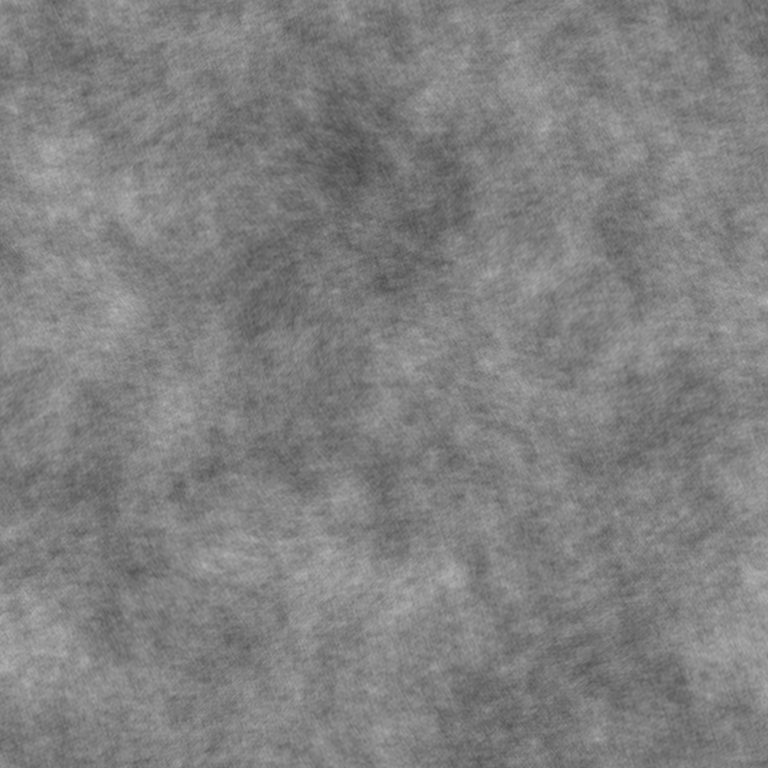
A WebGL 1 fragment shader for this texture:

```glsl
precision highp float;
// Soft grey cloud grain: random plane waves with a nearly scale-free spectrum.

uniform vec2 u_resolution;

const vec3 MEAN_GREY = vec3(0.502);
const float CONTRAST = 0.046;   // standard deviation of the brightness
const int WAVES = 320;
const float LOWEST = 1.0;       // cycles across the canvas
const float HIGHEST = 225.0;
const float TILT = 0.08;        // extra loss of strength towards fine grain
const float BEND = 0.012;       // warp that breaks up straight wave fronts
const float TAU = 6.2831853;

vec3 hash3(float n) {
  return fract(sin(n * vec3(12.9898, 78.233, 39.425)) * 43758.5453);
}

// Gentle warp, so that fine waves change direction from place to place.
vec2 bend(vec2 p) {
  vec2 q = p.yx * 15.0 + 2.0 * sin(p * 7.0 + vec2(0.6, 2.1));
  return p + BEND * sin(q + vec2(1.3, 4.2));
}

// Sum of sines, evenly spread over the octaves, scaled to unit variance.
float cloudGrain(vec2 p, float pixels) {
  float total = 0.0;
  float power = 0.0;
  for (int i = 0; i < WAVES; i++) {
    vec3 rnd = hash3(float(i) + 1.0);
    float octave = (float(i) + rnd.x) / float(WAVES);
    float frequency = LOWEST * pow(HIGHEST / LOWEST, octave);
    float strength = pow(frequency, -TILT);
    float angle = TAU * rnd.y;
    vec2 direction = vec2(cos(angle), sin(angle));

    // Waves too fine for the pixel grid fade out.
    float visible = 1.0 - smoothstep(0.42, 0.6, frequency / pixels);
    float phase = frequency * dot(p, direction) + rnd.z;
    total += strength * visible * sin(TAU * phase);
    power += 0.5 * strength * strength;
  }
  return total / sqrt(power);
}

void main() {
  float pixels = min(u_resolution.x, u_resolution.y);
  vec2 p = gl_FragCoord.xy / pixels;
  vec3 color = MEAN_GREY + CONTRAST * cloudGrain(bend(p), pixels);
  gl_FragColor = vec4(color, 1.0);
}
```
